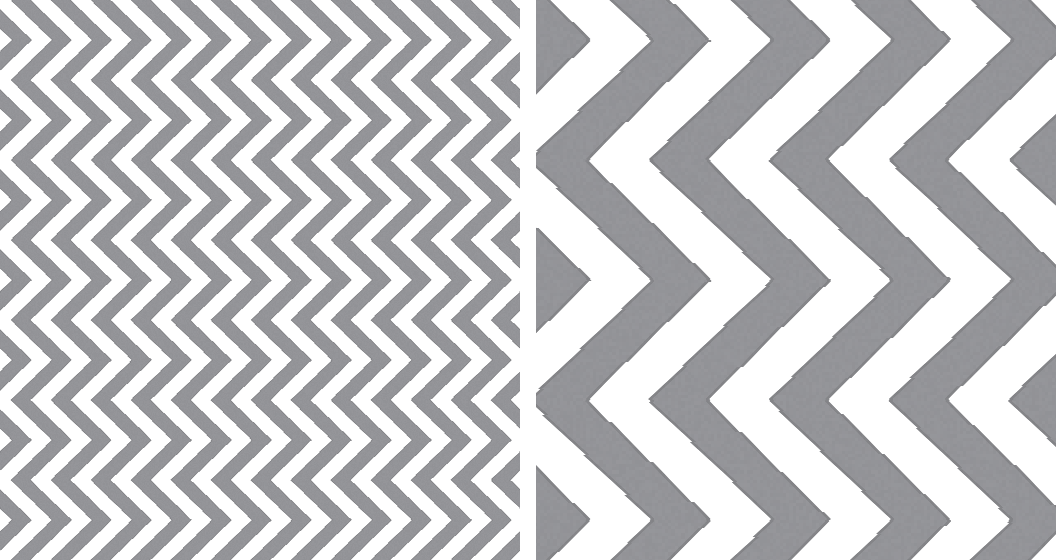
Left, the full canvas; right, a detail of the centre.
This pattern is drawn by a Shadertoy shader. Its source:

```glsl
const vec2 REPEATS = vec2(13.0, 7.0);       // stripes across, zigzags down
const float SWING = 1.03;                   // sideways travel, in stripe periods
const float STRIPE_SHIFT = 0.515;           // stripe centre at the left tips
const float HALF_WIDTH = 0.25;              // half stripe width, in periods
const float TIP_BLUNT = 0.012;              // flattening of the corners
const float STEPS_PER_ARM = 3.0;            // ragged steps along each diagonal
const float STEP_DEPTH = 0.026;             // depth of a ragged step, in periods
const float RIM_WIDTH = 0.032;              // darker line inside each edge
const vec2 GRAIN_CELLS = vec2(476.0, 512.0);
const float GRAIN_AMOUNT = 0.018;
const vec3 PAPER = vec3(1.0);
const vec3 INK = vec3(0.578, 0.58, 0.596);
const vec3 RIM_INK = vec3(0.52, 0.522, 0.535);

float hash(vec3 p) {
    p = fract(p * vec3(0.1031, 0.1137, 0.0973));
    p += dot(p, p.yzx + 33.33);
    return fract((p.x + p.y) * p.z);
}

// Ragged offset of one stripe edge: a slow drift ended by a small jump.
float raggedStep(float along, float stripe, float arm, float side) {
    vec3 id = vec3(mod(stripe, REPEATS.x), mod(arm, 2.0 * REPEATS.y), side);
    float phase = along * STEPS_PER_ARM + hash(id + 3.0);
    float depth = mix(0.4, 1.0, hash(id + vec3(17.0, 5.0, 7.0 + floor(phase))));
    return (fract(phase) - 0.5) * STEP_DEPTH * depth;
}

void mainImage(out vec4 fragColor, in vec2 fragCoord) {
    vec2 uv = fragCoord / iResolution.xy;
    vec2 cell = uv * REPEATS;
    float pixel = REPEATS.x / iResolution.x;

    // Zigzag: 0 at the left tips, 1 at the right tips
    float zigzag = 1.0 - abs(2.0 * fract(cell.y) - 1.0);
    float bend = clamp(zigzag, TIP_BLUNT, 1.0 - TIP_BLUNT);
    float across = cell.x - STRIPE_SHIFT - SWING * bend;
    float stripe = floor(across + 0.5);
    float offset = across - stripe;

    // Signed horizontal distance to the nearer edge, negative inside
    float side = step(0.0, offset);
    float arm = floor(2.0 * cell.y);
    float edge = abs(offset) - HALF_WIDTH + raggedStep(zigzag, stripe, arm, side);

    // Ink with a darker rim and faint grain
    float rim = smoothstep(-0.5, 0.5, (edge + RIM_WIDTH) / pixel);
    vec3 ink = mix(INK, RIM_INK, rim);
    ink += (hash(vec3(floor(uv * GRAIN_CELLS), 11.0)) - 0.5) * GRAIN_AMOUNT;

    float coverage = clamp(0.5 - edge / (1.2 * pixel), 0.0, 1.0);
    fragColor = vec4(mix(PAPER, ink, coverage), 1.0);
}
```
